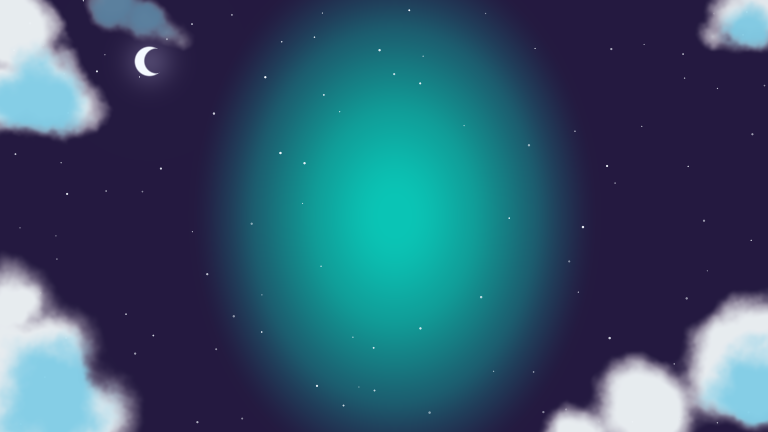
This background is drawn by a Shadertoy shader. Its source:

```glsl
// Night sky with a tall teal glow, a crescent moon, scattered stars and corner clouds.
// The glow is an elliptical colour ramp; the stars come from a hashed grid; each
// cloud is a smooth union of round puffs, roughened by noise and shaded by depth.

const vec2 CANVAS = vec2(16.0 / 9.0, 1.0);
const vec3 NIGHT = vec3(0.14, 0.10, 0.25);
const vec3 GLOW_RIM = vec3(0.12, 0.31, 0.40);
const vec3 GLOW_MID = vec3(0.07, 0.58, 0.57);
const vec3 GLOW_CORE = vec3(0.04, 0.77, 0.71);
const vec3 CLOUD_EDGE = vec3(0.56, 0.52, 0.61);
const vec3 CLOUD_WHITE = vec3(0.93, 0.95, 0.96);
const vec3 CLOUD_BLUE = vec3(0.50, 0.82, 0.92);
const vec3 MOONLIGHT = vec3(0.96, 0.98, 1.0);
const vec2 GLOW_CENTER = vec2(0.914, 0.50);
const vec2 GLOW_RADII = vec2(0.455, 0.60);
const vec2 MOON_CENTER = vec2(0.346, 0.858);
const float MOON_RADIUS = 0.034;
const float STAR_CELL = 0.085;
const float STAR_DENSITY = 0.46;
const float CLOUD_ROUGHNESS = 0.055;
const float PUFF_BLEND = 0.03;

float hash(vec2 p) {
    vec3 q = fract(p.xyx * vec3(0.1031, 0.1030, 0.0973));
    q += dot(q, q.yzx + 33.33);
    return fract((q.x + q.y) * q.z);
}

float noise(vec2 p) {
    vec2 i = floor(p), f = fract(p);
    f = f * f * (3.0 - 2.0 * f);
    return mix(mix(hash(i), hash(i + vec2(1, 0)), f.x),
               mix(hash(i + vec2(0, 1)), hash(i + vec2(1, 1)), f.x), f.y);
}

float fbm(vec2 p) {
    float sum = 0.0, amp = 0.53;
    for (int i = 0; i < 4; i++) {
        sum += amp * noise(p);
        p = mat2(1.6, 1.2, -1.2, 1.6) * p + 7.3;
        amp *= 0.5;
    }
    return sum;
}

float smoothMin(float a, float b, float k) {
    float h = max(k - abs(a - b), 0.0) / k;
    return min(a, b) - h * h * k * 0.25;
}

// Teal ellipse that falls through blue into the night
vec3 skyGlow(vec2 p) {
    float r = length((p - GLOW_CENTER) / GLOW_RADII);
    vec3 col = mix(GLOW_CORE, GLOW_MID, smoothstep(0.05, 0.55, r));
    col = mix(col, GLOW_RIM, smoothstep(0.38, 0.86, r));
    return mix(col, NIGHT, smoothstep(0.70, 1.05, r));
}

// One optional star per grid cell, leaving the heart of the glow clear
float stars(vec2 p, float px) {
    vec2 cell = floor(p / STAR_CELL);
    vec2 jitter = vec2(hash(cell + 11.7), hash(cell + 47.1));
    vec2 pos = (cell + 0.1 + 0.8 * jitter) * STAR_CELL;
    float size = mix(0.0010, 0.0026, hash(cell + 83.9));
    float clear = step(0.42, length((pos - GLOW_CENTER) / GLOW_RADII));
    float present = step(hash(cell + 5.3), STAR_DENSITY) * clear;
    float dist = length(p - pos);
    float dotShape = 1.0 - smoothstep(size - px * 0.5, size + px * 0.7, dist);
    return present * dotShape * mix(0.45, 1.0, hash(cell + 29.0));
}

// Disc with a second disc cut away, inside a faint halo
vec3 addMoon(vec3 col, vec2 p, float px) {
    vec2 q = p - MOON_CENTER;
    float d = max(length(q) - MOON_RADIUS, 0.029 - length(q - vec2(0.017, 0.001)));
    col += 0.17 * MOONLIGHT * exp(-dot(q, q) / 0.0030);
    return mix(col, MOONLIGHT, 1.0 - smoothstep(-px, px, d));
}

// Puffs hold centre and radius; tint holds centre and radius of the blue area
vec3 addCloud(vec3 col, vec2 p, vec3 puffs[4], vec3 tint, float softness, float opacity) {
    float d = 1.0;
    for (int i = 0; i < 4; i++)
        d = smoothMin(d, length(p - puffs[i].xy) - puffs[i].z, PUFF_BLEND);
    float billow = fbm(p * 13.0) - 0.5;
    d += billow * CLOUD_ROUGHNESS;
    float cover = 1.0 - smoothstep(-softness, softness, d);
    vec3 shade = mix(CLOUD_EDGE, CLOUD_WHITE, smoothstep(0.0, 0.05, -d));
    float blue = 1.0 - smoothstep(0.45, 1.15, length(p - tint.xy) / tint.z + billow * 0.7);
    shade = mix(shade, CLOUD_BLUE, blue * 0.92 * smoothstep(-0.01, 0.025, -d));
    return mix(col, shade, cover * opacity);
}

void mainImage(out vec4 fragColor, in vec2 fragCoord) {
    vec2 p = fragCoord / iResolution.xy * CANVAS;
    float px = 1.0 / iResolution.y;

    vec3 col = skyGlow(p);
    col = mix(col, MOONLIGHT, stars(p, px));
    col = addMoon(col, p, px);

    // Upper left bank and the thin wisp beside it
    col = addCloud(col, p, vec3[4](vec3(0.01, 0.93, 0.127), vec3(0.10, 0.79, 0.11),
        vec3(0.185, 0.752, 0.067), vec3(0.0, 0.79, 0.105)), vec3(0.09, 0.755, 0.13), 0.014, 0.97);
    col = addCloud(col, p, vec3[4](vec3(0.27, 1.0, 0.06), vec3(0.335, 0.96, 0.048),
        vec3(0.385, 0.925, 0.026), vec3(0.418, 0.903, 0.008)), vec3(0.31, 0.96, 0.11), 0.013, 0.55);
    // Upper right
    col = addCloud(col, p, vec3[4](vec3(1.79, 0.99, 0.09), vec3(1.705, 0.965, 0.06),
        vec3(1.65, 0.915, 0.027), vec3(1.74, 0.955, 0.052)), vec3(1.73, 0.92, 0.065), 0.013, 0.95);
    // Lower left
    col = addCloud(col, p, vec3[4](vec3(0.03, 0.29, 0.09), vec3(0.11, 0.19, 0.105),
        vec3(0.04, 0.10, 0.18), vec3(0.20, 0.04, 0.10)), vec3(0.12, 0.09, 0.15), 0.030, 0.97);
    // Lower right
    col = addCloud(col, p, vec3[4](vec3(1.33, -0.03, 0.085), vec3(1.49, 0.05, 0.12),
        vec3(1.72, 0.15, 0.14), vec3(1.78, 0.20, 0.12)), vec3(1.75, 0.09, 0.12), 0.020, 0.97);

    fragColor = vec4(col, 1.0);
}
```
